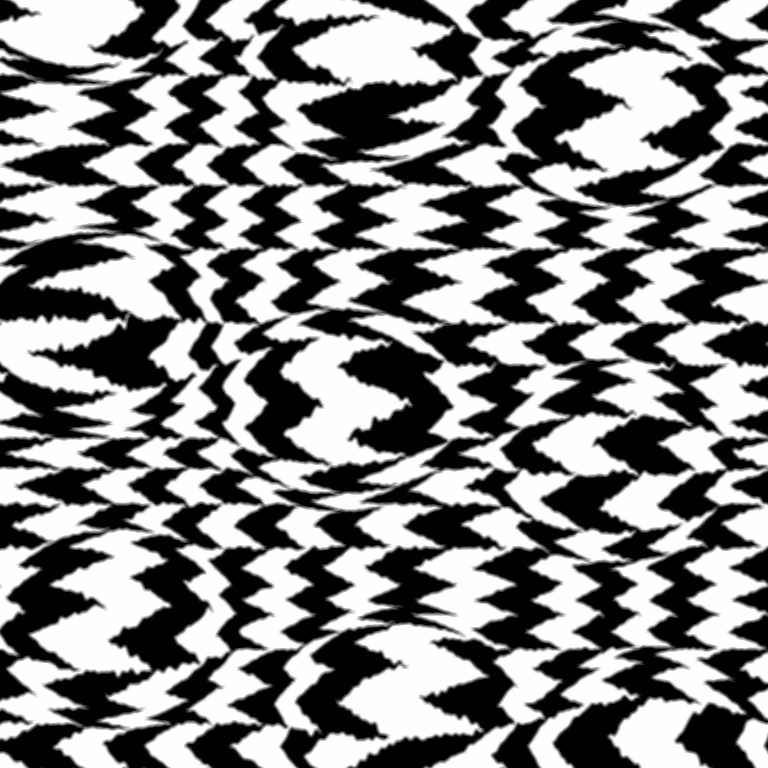
Give the GLSL for this pattern, as a WebGL 2 fragment shader.

```glsl
#version 300 es
precision highp float;

uniform vec2 u_resolution;
out vec4 fragColor;

vec2 hash2(vec2 p) {
    vec2 k = vec2(dot(p, vec2(127.1, 311.7)), dot(p, vec2(269.5, 183.3)));
    return fract(sin(k) * 43758.55);
}

float gradientDot(vec2 corner, vec2 offset) {
    return dot(hash2(corner) * 2.0 - 1.0, offset);
}

float gradientNoise(vec2 p) {
    vec2 i = floor(p), f = fract(p);
    vec2 s = f * f * (3.0 - 2.0 * f);
    vec2 e = vec2(1.0, 0.0);
    float low = mix(gradientDot(i, f), gradientDot(i + e, f - e), s.x);
    float high = mix(gradientDot(i + e.yx, f - e.yx), gradientDot(i + 1.0, f - 1.0), s.x);
    return mix(low, high, s.y);
}

// Staggered lenses: enlarged in the centre, squeezed at the rim
vec2 bulge(vec2 p) {
    vec2 spacing = vec2(0.35, 0.41);
    vec2 grid = p / spacing;
    vec2 warped = p;
    for (int i = -1; i <= 1; i++) {
        float column = floor(grid.x) + float(i);
        float drop = 0.22 * column;
        for (int j = -1; j <= 1; j++) {
            vec2 cell = vec2(column, floor(grid.y + drop) + float(j));
            vec2 jitter = 0.22 * (hash2(cell + 7.0) - 0.5);
            vec2 centre = (cell + vec2(0.37, 0.45 - drop) + jitter) * spacing;
            vec2 d = p - centre;
            float t = min(length(d * vec2(1.0, 1.15)) / 0.16, 1.0);
            warped -= d * 0.5 * (1.0 - pow(t, 4.0));
        }
    }
    return warped;
}

// Rows of left-pointing chevrons; 1 is white, 0 is black
float chevrons(vec2 p) {
    vec2 q = bulge(p);
    q.x += 0.12 * gradientNoise(p * vec2(3.2, 1.6) + 4.0);
    q.y += 0.03 * gradientNoise(vec2(q.y * 9.0, 2.5));

    float ragged = 0.15 * gradientNoise(p * vec2(120.0, 40.0));
    float v = q.y * 21.0 + ragged;
    vec2 rowRandom = hash2(vec2(floor(v), 3.0));
    float shift = 0.5 * step(0.55, rowRandom.x) + 0.2 * rowRandom.y;
    float zigzag = 0.75 * abs(fract(v) - 0.5);
    return step(0.5, fract(q.x * 8.0 - zigzag + shift));
}

void main() {
    vec2 uv = gl_FragCoord.xy / u_resolution;

    // Average over a small square for soft edges
    float white = 0.0;
    for (int i = 0; i < 5; i++) {
        for (int j = 0; j < 5; j++) {
            vec2 offset = (vec2(i, j) - 2.0) / 5.0;
            white += chevrons(uv + offset * 0.0055);
        }
    }
    fragColor = vec4(vec3(mix(0.005, 0.995, white / 25.0)), 1.0);
}
```
